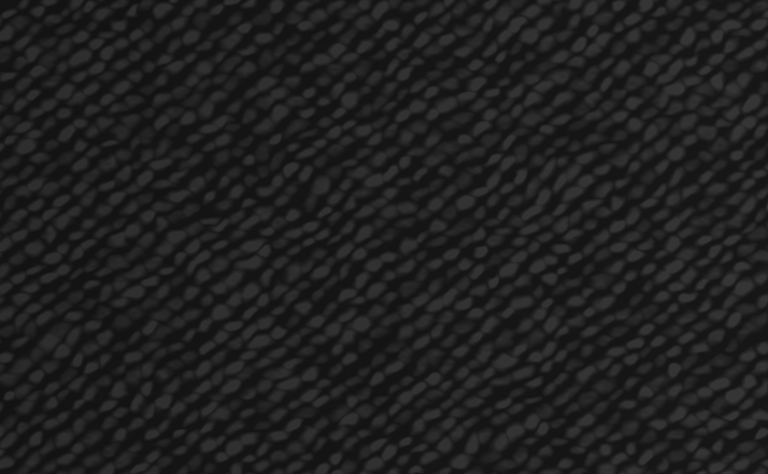
Write a Shadertoy shader that draws this texture.

```glsl
// Charcoal twill cloth: uneven diagonal ribs built from short raised stitches.

const float ROWS = 22.0;          // ribs down the canvas
const float RIBS_ACROSS = 29.0;   // ribs across the canvas
const float COLUMNS = 54.0;       // stitch columns across the canvas
const vec2 STITCH_RADII = vec2(0.0255, 0.0138);
const float STITCH_TILT = 0.56;

const vec3 GROOVE = vec3(0.080, 0.080, 0.081);
const vec3 THREAD = vec3(0.130, 0.130, 0.131);
const vec3 CREST = vec3(0.194, 0.194, 0.195);

float hash(vec2 p) {
    vec3 q = fract(vec3(p.xyx) * 0.1031);
    q += dot(q, q.yzx + 33.33);
    return fract((q.x + q.y) * q.z);
}

float noise(vec2 p) {
    vec2 cell = floor(p), f = fract(p);
    f = f * f * (3.0 - 2.0 * f);
    float low = mix(hash(cell), hash(cell + vec2(1, 0)), f.x);
    float high = mix(hash(cell + vec2(0, 1)), hash(cell + vec2(1, 1)), f.x);
    return mix(low, high, f.y);
}

vec2 rotate(vec2 p, float angle) {
    float c = cos(angle), s = sin(angle);
    return vec2(c * p.x + s * p.y, c * p.y - s * p.x);
}

// Soft oval bump with its own size, tilt, offset and brightness
float stitch(vec2 offset, vec2 id) {
    vec2 jitter = vec2(hash(id + 11.0), hash(id + 37.0)) - 0.5;
    float size = mix(0.82, 1.18, hash(id + 71.0));
    float tilt = STITCH_TILT + 0.5 * (hash(id + 93.0) - 0.5);
    vec2 q = rotate(offset - jitter * vec2(0.010, 0.011), tilt);
    float d = length(q / (STITCH_RADII * size));
    float strength = mix(0.58, 1.08, hash(id + 53.0));
    return strength * (1.0 - smoothstep(0.3, 1.25, d));
}

// Highest stitch among the neighbouring columns and rows
float twill(vec2 p, float aspect) {
    float columnWidth = aspect / COLUMNS;
    float rise = RIBS_ACROSS / COLUMNS;
    float column = floor(p.x / columnWidth);
    float height = 0.0;
    for (int i = -1; i <= 1; i++) {
        float c = column + float(i);
        float row = floor(p.y * ROWS - c * rise);
        for (int j = -1; j <= 1; j++) {
            float r = row + float(j);
            vec2 center = vec2((c + 0.5) * columnWidth, (r + 0.5 + c * rise) / ROWS);
            height = max(height, stitch(p - center, vec2(c, r) + 200.0));
        }
    }
    return height;
}

void mainImage(out vec4 fragColor, in vec2 fragCoord) {
    float aspect = iResolution.x / iResolution.y;
    vec2 p = fragCoord / iResolution.y;

    // Wavering yarns
    vec2 sway = vec2(noise(p * 9.0 + 20.0), noise(p * 9.0 + 60.0)) - 0.5;
    vec2 ripple = vec2(noise(p * 48.0 + 90.0), noise(p * 48.0 + 130.0)) - 0.5;
    float height = twill(p + sway * 0.018 + ripple * 0.010, aspect);

    // Worn patches and fine fibres
    float wear = noise(p * 15.0 + 170.0) - 0.5;
    float fibre = noise(p * vec2(75.0, 130.0) + 210.0) - 0.5;
    height = clamp(height + 0.16 * wear + 0.20 * fibre, 0.0, 1.0);

    vec3 color = mix(GROOVE, THREAD, smoothstep(0.0, 0.55, height));
    color = mix(color, CREST, smoothstep(0.42, 0.95, height));

    // Gentle light from the right
    color *= mix(0.92, 1.08, p.x / aspect);
    fragColor = vec4(color, 1.0);
}
```
